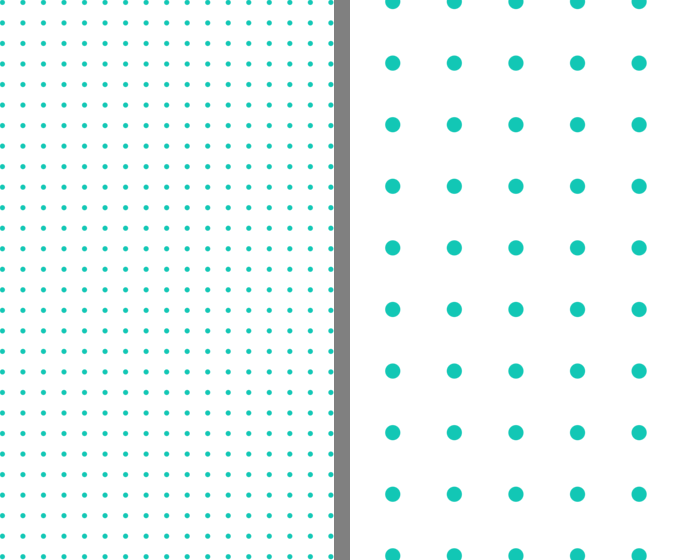
Left: the whole. Right: its middle third, enlarged.
Reproduce this pattern procedurally as a WebGL 2 fragment shader.

```glsl
#version 300 es
precision highp float;
// Draws a regular grid of small teal dots, 17 across and 28 down, on white.

uniform vec2 u_resolution;
out vec4 fragColor;

const vec3 PAPER = vec3(1.0);
const vec3 TEAL = vec3(0.07, 0.78, 0.71);

// Lengths are fractions of the canvas height.
const float PITCH = 0.03666;
const float RADIUS = 0.0045;
const vec2 FIRST_DOT = vec2(0.0043, 0.0043); // from the top left corner

// Offset from the nearest grid point.
vec2 gridOffset(vec2 p, vec2 origin, float pitch) {
    vec2 cell = (p - origin) / pitch;
    return (fract(cell + 0.5) - 0.5) * pitch;
}

// Signed distance to a disc centred on zero.
float discDistance(vec2 p, float radius) {
    return length(p) - radius;
}

// Smooth coverage of a shape from its signed distance.
float coverage(float dist, float softness) {
    return 1.0 - smoothstep(-softness, softness, dist);
}

void main() {
    // Measure down from the top, in units of the height.
    vec2 p = vec2(gl_FragCoord.x, u_resolution.y - gl_FragCoord.y) / u_resolution.y;
    float softness = 0.85 / u_resolution.y;

    float dist = discDistance(gridOffset(p, FIRST_DOT, PITCH), RADIUS);
    vec3 color = mix(PAPER, TEAL, coverage(dist, softness));
    fragColor = vec4(color, 1.0);
}
```
